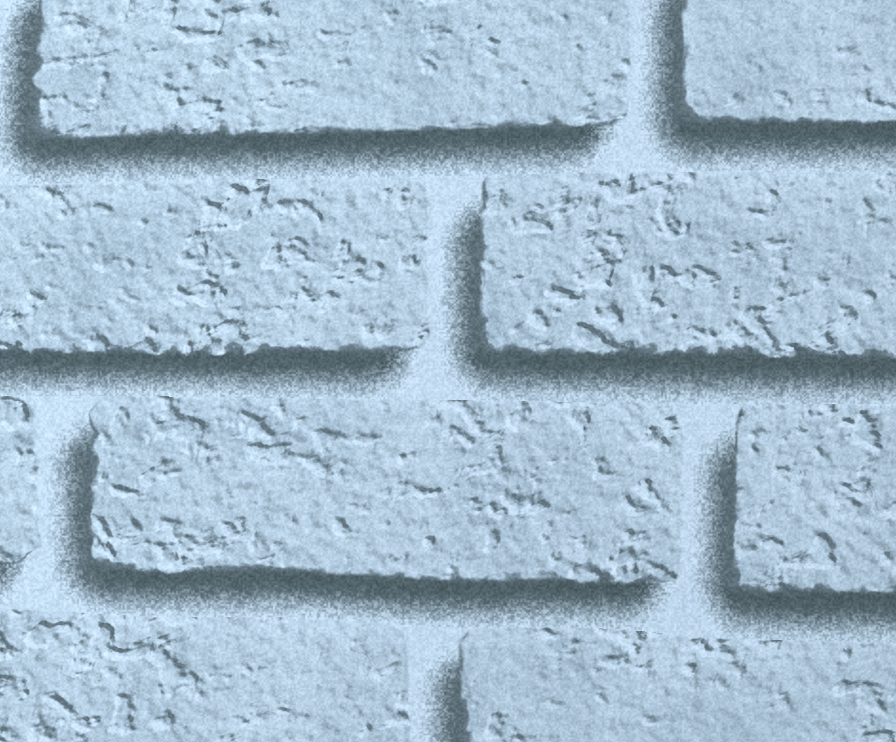
A WebGL 2 fragment shader for this texture:

```glsl
#version 300 es
precision highp float;
// Whitewashed brick wall: four slightly tilted courses of long, worn bricks.
// Each brick is a rounded box with a ragged rim, a soft shadow cast to the
// lower left, and noise relief lit from the upper right.
uniform vec2 u_resolution;
out vec4 fragColor;

const vec2 PITCH = vec2(0.871, 0.303);
const vec2 BRICK = vec2(0.800, 0.239);
const float FIRST_TOP = -0.066;
const float MARGIN = 0.066;               // part of the cell left of a brick
const vec2 TO_LIGHT = vec2(0.70, -0.71);  // y points down the wall

const vec3 MORTAR = vec3(0.76, 0.86, 0.945);
const vec3 FACE = vec3(0.70, 0.80, 0.88);
const vec3 PIT = vec3(0.33, 0.40, 0.44);
const vec3 SHADOW = vec3(0.44, 0.515, 0.56);
const vec3 DEEP_SHADOW = vec3(0.315, 0.385, 0.41);

float hash(vec2 p) {
  vec3 q = fract(p.xyx * 0.1031);
  q += dot(q, q.yzx + 33.33);
  return fract((q.x + q.y) * q.z);
}

float noise(vec2 p) {
  vec2 i = floor(p), f = fract(p);
  f = f * f * (3.0 - 2.0 * f);
  return mix(mix(hash(i), hash(i + vec2(1, 0)), f.x),
             mix(hash(i + vec2(0, 1)), hash(i + vec2(1, 1)), f.x), f.y);
}

float fbm(vec2 p) {
  float sum = 0.0, gain = 0.5;
  for (int i = 0; i < 4; i++) {
    sum += gain * noise(p);
    p = mat2(1.6, 1.2, -1.2, 1.6) * p + 17.3;
    gain *= 0.5;
  }
  return sum;
}

float roundBox(vec2 p, vec2 halfSize, float radius) {
  vec2 d = abs(p) - halfSize + radius;
  return length(max(d, 0.0)) + min(max(d.x, d.y), 0.0) - radius;
}

// Start of the first brick in a course: alternate bond with a little drift.
float courseStart(float row) {
  return 0.085 + 0.55 * mod(row, 2.0) + 0.04 * sin(1.5708 * (row - 0.75));
}

// Plaster height: fine lumps over pits that spread where the brick is rough.
float relief(vec2 p, float rough) {
  vec2 w = p + 0.014 * vec2(noise(p * 31.0), noise(p * 31.0 + 9.0));
  float start = mix(0.62, 0.47, rough);
  float pits = smoothstep(start, start + 0.22, fbm(w * vec2(34.0, 42.0)));
  return fbm(p * 62.0) * (0.6 + 0.4 * rough) - pits * (0.45 + 0.5 * rough);
}

vec3 brickFace(vec2 p, vec2 local, float rough, float rim) {
  float slope = relief(p, rough) - relief(p + TO_LIGHT * 0.0065, rough);
  vec3 color = FACE + 0.14 * (fbm(p * 9.0) - 0.5);
  color = mix(color, MORTAR, 0.6 * smoothstep(0.05, 0.0, local.y));
  color = mix(color, PIT, clamp(-slope * 1.5 - 0.03, 0.0, 0.85));
  color += (MORTAR + 0.05 - color) * clamp(slope * 2.2, 0.0, 0.9);
  return mix(color, PIT, rim);
}

// Soft shade, darkest under the brick and paler in the upright joint.
vec3 mortarBed(float brickDist, float shadowDist, float below, float grain) {
  float shade = smoothstep(0.026, -0.024, shadowDist + 0.022 * (grain - 0.5));
  float depth = smoothstep(0.052, 0.008, brickDist) * mix(0.55, 1.0, below);
  return mix(MORTAR + 0.01, mix(SHADOW, DEEP_SHADOW, depth), shade);
}

void main() {
  float pixel = 1.0 / u_resolution.y;
  vec2 p = gl_FragCoord.xy * pixel;
  p.y = 1.0 - p.y;

  // Tilt of the courses grows down the wall; the edges wander slightly.
  vec2 wall = p;
  wall.y -= mix(-0.035, 0.048, p.y) * (p.x - 0.6);
  wall += 0.010 * (vec2(noise(p * 5.0), noise(p * 5.0 + 20.0)) - 0.5);

  // Brick cell and position from the upper left corner of its brick.
  float row = floor((wall.y - FIRST_TOP) / PITCH.y);
  float x = wall.x - courseStart(row) + MARGIN;
  vec2 id = vec2(floor(x / PITCH.x), row);
  vec2 local = vec2(x - id.x * PITCH.x - MARGIN, wall.y - FIRST_TOP - row * PITCH.y);
  vec2 center = local - 0.5 * BRICK;

  // Wear differs from brick to brick and in patches across each one.
  float wear = hash(id + vec2(11.0, 5.0));
  float rough = clamp(0.7 * wear + 1.3 * (noise(p * 6.0 + 3.0) - 0.35), 0.05, 1.0);
  float ragged = (fbm(p * 48.0) - 0.47) * (0.006 + 0.012 * rough);

  float radius = 0.014 + 0.022 * hash(id + 31.0);
  float brickDist = roundBox(center, 0.5 * BRICK, radius) + ragged;
  float shadowDist = roundBox(center - vec2(-0.034, 0.046), 0.5 * BRICK, 0.055);

  // The rim facing away from the light shows as a broken dark line.
  float rimDist = roundBox(center - TO_LIGHT * 0.009, 0.5 * BRICK, radius) + ragged * 2.0;
  float rim = smoothstep(-0.002, 0.005, rimDist);
  rim *= 0.8 * smoothstep(0.30, 0.55, noise(p * 45.0) + 0.25 * rough);

  float grain = 0.65 * noise(p * 390.0) + 0.35 * noise(p * 210.0 + 8.0);
  float below = smoothstep(-0.01, 0.01, local.y - BRICK.y);
  vec3 color = mortarBed(max(brickDist, 0.0), shadowDist, below, grain);
  float edge = max(pixel, 0.003);
  color = mix(color, brickFace(p, local, rough, rim), smoothstep(edge, -edge, brickDist));

  // Print grain and a gentle fall of light towards the lower right.
  color += 0.15 * (grain - 0.5);
  color *= 1.035 - 0.045 * p.x - 0.03 * p.y;
  fragColor = vec4(clamp(color, 0.0, 1.0), 1.0);
}
```
